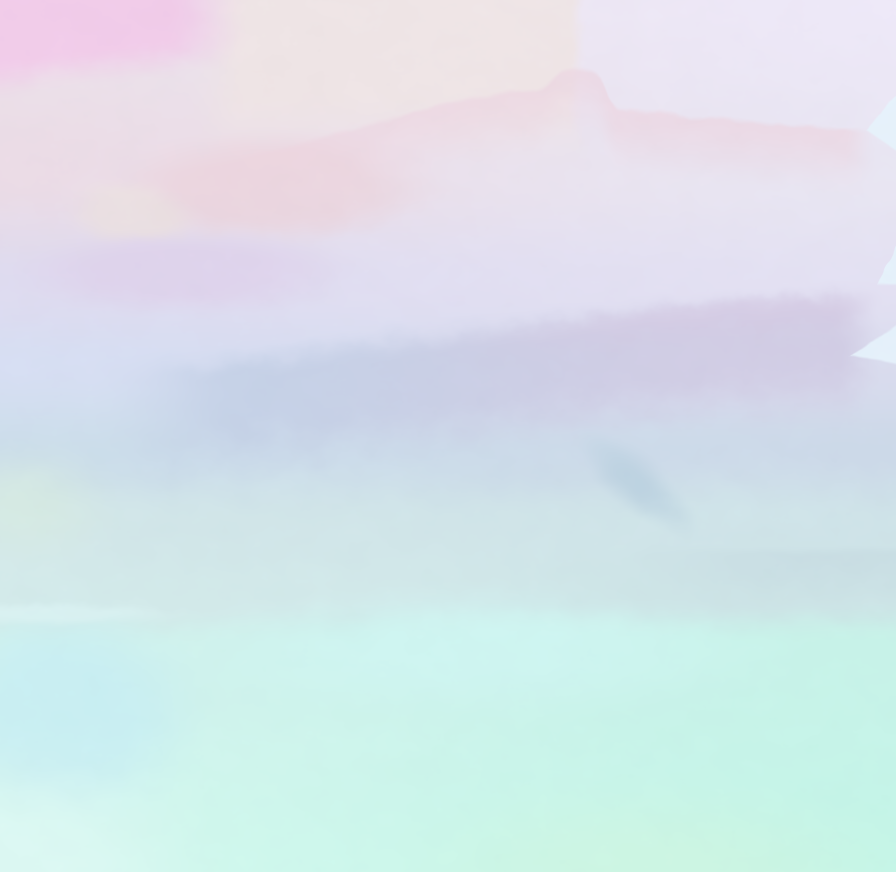
This background is drawn by a Shadertoy shader. Its source:

```glsl
// Pastel watercolour sky melting into a mint sea, painted as a vertical ramp
// with separate left and right tints, then overlaid with ragged translucent
// washes, pooled pigment edges and small tears of bare paper at the right.

vec2 gradientAt(vec2 cell) {
    vec3 q = fract(cell.xyx * vec3(0.1031, 0.1030, 0.0973));
    q += dot(q, q.yzx + 33.33);
    return 2.0 * fract((q.xx + q.yz) * q.zy) - 1.0;
}

float gradientNoise(vec2 p) {
    vec2 i = floor(p), f = fract(p);
    vec2 w = f * f * f * (f * (6.0 * f - 15.0) + 10.0);
    vec2 e = vec2(0.0, 1.0);
    float low = mix(dot(gradientAt(i), f), dot(gradientAt(i + e.yx), f - e.yx), w.x);
    float high = mix(dot(gradientAt(i + e), f - e), dot(gradientAt(i + 1.0), f - 1.0), w.x);
    return mix(low, high, w.y);
}

float fbm(vec2 p) {
    float sum = 0.0, amp = 0.5;
    for (int k = 0; k < 4; k++) {
        sum += amp * gradientNoise(p);
        p = 2.03 * p + 17.1;
        amp *= 0.5;
    }
    return sum;
}

// Background ramp; p.y runs downward from the top
vec3 paperRamp(vec2 p) {
    const float depth[9] = float[9](0.0, 0.20, 0.33, 0.42, 0.52, 0.60, 0.69, 0.74, 1.0);
    const vec3 leftTint[9] = vec3[9](
        vec3(0.92, 0.89, 0.92), vec3(0.92, 0.86, 0.90), vec3(0.87, 0.86, 0.94),
        vec3(0.84, 0.87, 0.95), vec3(0.80, 0.87, 0.92), vec3(0.82, 0.90, 0.91),
        vec3(0.83, 0.92, 0.92), vec3(0.82, 0.95, 0.93), vec3(0.82, 0.97, 0.93));
    const vec3 rightTint[9] = vec3[9](
        vec3(0.93, 0.91, 0.97), vec3(0.91, 0.90, 0.95), vec3(0.89, 0.88, 0.95),
        vec3(0.85, 0.86, 0.93), vec3(0.80, 0.85, 0.91), vec3(0.81, 0.89, 0.91),
        vec3(0.80, 0.89, 0.90), vec3(0.78, 0.95, 0.91), vec3(0.77, 0.96, 0.91));
    float across = smoothstep(0.0, 1.0, p.x);
    vec3 col = mix(leftTint[0], rightTint[0], across);
    for (int k = 1; k < 9; k++) {
        vec3 tint = mix(leftTint[k], rightTint[k], across);
        col = mix(col, tint, smoothstep(depth[k - 1], depth[k], p.y));
    }
    return col;
}

// Elliptical wash: coverage falls from one to zero across a soft rim
float wash(vec2 p, vec2 centre, vec2 radius, float soft) {
    return 1.0 - smoothstep(1.0 - soft, 1.0 + soft, length((p - centre) / radius));
}

// Layer with a crisp upper edge that fades out below it
float pooled(float below, float edge, float fade) {
    return smoothstep(-edge, edge, below) * (1.0 - smoothstep(0.0, fade, below));
}

// Wedge opening to the right from its tip, with upper and lower slopes
float tear(vec2 p, vec2 tip, float up, float down) {
    vec2 d = p - tip;
    return smoothstep(-0.002, 0.002, min(d.y + up * d.x, down * d.x - d.y));
}

// Upper outline of the pink ridge
float ridgeLine(float x) {
    float y = mix(0.195, 0.103, smoothstep(0.16, 0.62, x));
    y -= 0.022 * wash(vec2(x, 0.0), vec2(0.645, 0.0), vec2(0.03, 1.0), 0.6);
    return y + smoothstep(0.665, 0.69, x) * (0.022 + 0.09 * (x - 0.68));
}

void mainImage(out vec4 fragColor, in vec2 fragCoord) {
    vec2 uv = fragCoord / iResolution.xy;
    vec2 p = vec2(uv.x, 1.0 - uv.y);
    float drift = fbm(p * vec2(3.0, 9.0));
    float ragged = fbm(p * vec2(24.0, 30.0) + 5.0);
    vec2 q = p + vec2(0.03 * fbm(p * vec2(6.0, 12.0) + 9.0), 0.018 * drift) + 0.012 * ragged;
    vec3 col = paperRamp(q);

    // Cream and rose along the top
    float cream = smoothstep(0.20, 0.27, q.x) * (1.0 - smoothstep(0.635, 0.655, q.x));
    cream *= 1.0 - smoothstep(0.10, 0.20, q.y);
    col = mix(col, vec3(0.935, 0.895, 0.895), 0.9 * cream);
    float roseEnd = 0.10 - 0.15 * q.x;
    float rose = (1.0 - smoothstep(-0.03, 0.02, q.y - roseEnd)) * (1.0 - smoothstep(0.18, 0.28, q.x));
    col = mix(col, vec3(0.945, 0.80, 0.915), rose);

    // Ridge with pigment gathered at its rim
    float below = p.y - ridgeLine(p.x) + 0.012 * ragged;
    float ridgeSpan = smoothstep(0.12, 0.30, p.x) * (1.0 - smoothstep(0.94, 0.98, p.x));
    col = mix(col, vec3(0.925, 0.84, 0.885), 0.75 * ridgeSpan * pooled(below, 0.004, 0.085));
    col = mix(col, vec3(0.92, 0.83, 0.865), 0.75 * wash(q, vec2(0.31, 0.215), vec2(0.14, 0.05), 0.4));
    col = mix(col, vec3(0.92, 0.88, 0.88), 0.8 * wash(q, vec2(0.145, 0.245), vec2(0.06, 0.03), 0.4));
    col = mix(col, vec3(0.87, 0.82, 0.92), 0.8 * wash(q, vec2(0.20, 0.31), vec2(0.15, 0.038), 0.45));

    // Violet band: mauve rim, bluer toward the left
    float bandTop = mix(0.425, 0.342, smoothstep(0.0, 1.0, p.x));
    float bandDepth = p.y - bandTop + 0.03 * ragged + 0.01 * drift;
    float bandSpan = smoothstep(0.10, 0.28, q.x) * (1.0 - smoothstep(0.93, 0.99, q.x));
    float bandBody = smoothstep(-0.02, 0.022, bandDepth) * (1.0 - smoothstep(0.07, 0.15, bandDepth));
    vec3 violet = mix(vec3(0.765, 0.815, 0.90), vec3(0.815, 0.795, 0.89), smoothstep(0.2, 0.85, q.x));
    col = mix(col, violet, 0.9 * bandSpan * bandBody);
    float rim = pooled(bandDepth, 0.012, 0.05) * smoothstep(0.4, 0.8, p.x) * bandSpan;
    col = mix(col, vec3(0.84, 0.785, 0.885), 0.5 * rim);

    // Slanted blue smudge and grey shelf at the right
    vec2 s = mat2(0.75, -0.66, 0.66, 0.75) * (q - vec2(0.712, 0.556));
    col = mix(col, vec3(0.72, 0.81, 0.87), 0.75 * wash(s, vec2(0.0), vec2(0.055, 0.018), 0.8));
    float shelf = pooled(q.y - 0.63, 0.006, 0.075) * smoothstep(0.68, 0.90, q.x);
    col = mix(col, vec3(0.78, 0.86, 0.885), 0.7 * shelf);

    // Aqua, pale and lime blooms over the sea
    col = mix(col, vec3(0.78, 0.93, 0.955), 0.8 * wash(q, vec2(0.07, 0.82), vec2(0.12, 0.10), 0.5));
    col = mix(col, vec3(0.87, 0.97, 0.955), 0.8 * wash(q, vec2(0.0, 1.0), vec2(0.16, 0.10), 0.8));
    col = mix(col, vec3(0.81, 0.96, 0.95), 0.7 * wash(q, vec2(0.54, 0.75), vec2(0.24, 0.05), 0.7));
    col = mix(col, vec3(0.81, 0.96, 0.88), 0.7 * wash(q, vec2(0.73, 1.0), vec2(0.20, 0.07), 0.8));
    col = mix(col, vec3(0.84, 0.92, 0.88), 0.7 * wash(q, vec2(0.03, 0.58), vec2(0.07, 0.05), 0.8));
    col = mix(col, vec3(0.87, 0.96, 0.96), 0.6 * wash(q, vec2(0.05, 0.70), vec2(0.11, 0.010), 0.6));

    // Bare paper at the torn right side
    vec2 t = p + 0.006 * ragged;
    float bare = max(tear(t, vec2(0.968, 0.15), 1.2, 0.7), tear(t, vec2(0.98, 0.326), 2.0, 0.03));
    bare = max(bare, tear(t, vec2(0.95, 0.408), 0.7, 0.2));
    col = mix(col, vec3(0.90, 0.95, 0.985), 0.9 * bare);

    fragColor = vec4(col + 0.012 * ragged + 0.012 * drift, 1.0);
}
```
